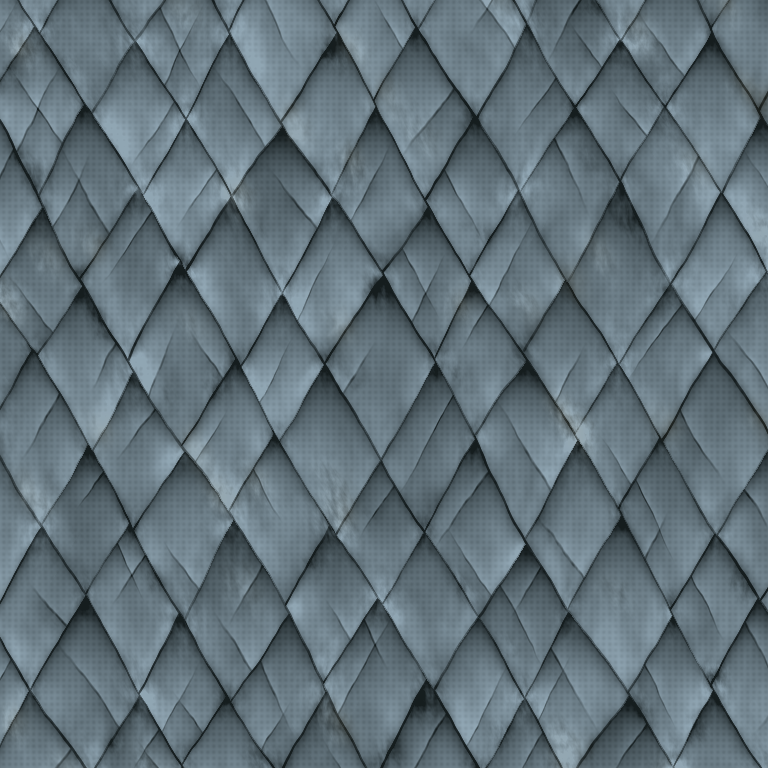
Give the GLSL for this texture, as a WebGL 1 fragment shader.

```glsl
precision highp float;
// Weathered blue-grey diamond slates with dark seams, stray splits and soot.
uniform vec2 u_resolution;

float hash(vec2 p) {
  p = fract(p * vec2(0.1731, 0.2317) + 0.137);
  p += dot(p, p.yx + 19.19);
  return fract((p.x + p.y) * p.x * 7.31);
}

// Layered sines, roughly -1 to 1.
float clouds(vec2 p) {
  float sum = 0.0, amp = 0.55;
  for (int i = 0; i < 4; i++) {
    sum += amp * sin(p.x + 1.7 * sin(p.y * 0.8)) * cos(p.y + 1.3 * sin(p.x * 0.7));
    p = mat2(1.5, 1.1, -1.1, 1.5) * p + 2.3;
    amp *= 0.58;
  }
  return sum;
}

// Scattered cellular stains: x is soot, y is pale wear.
vec2 stains(vec2 p) {
  vec2 cell = floor(p), sum = vec2(0.0);
  for (int j = -1; j <= 1; j++) {
    for (int i = -1; i <= 1; i++) {
      vec2 id = cell + vec2(float(i), float(j));
      vec2 d = p - id - vec2(hash(id + 3.1), hash(id + 8.7));
      d = vec2(d.x * 0.85 + d.y * 0.53, d.y * 0.85 - d.x * 0.53) * vec2(2.4, 1.4);
      float kind = hash(id + 21.3);
      float spot = exp(-dot(d, d) * 5.0);
      sum += spot * vec2(step(0.7, kind), step(kind, 0.35));
    }
  }
  return sum;
}

float seam(float d, float halfWidth, float px) {
  return 1.0 - smoothstep(max(halfWidth - px, 0.0), halfWidth + px, abs(d));
}

void main() {
  vec2 uv = gl_FragCoord.xy / u_resolution;
  float px = 7.0 / u_resolution.y;

  // Diagonal lattice: 7.9 diamonds across, 4.65 down, slightly warped.
  vec2 p = uv * vec2(7.9, 4.65) + vec2(0.12, 0.03);
  vec2 q = vec2(p.x + p.y, p.x - p.y);
  q += 0.08 * vec2(sin(q.x * 2.3 + 1.2 * sin(q.y * 1.1)), sin(q.y * 2.7 + 1.5 * sin(q.x * 0.9)));
  q += 0.022 * vec2(clouds(p * 4.0), clouds(p * 4.0 + 7.0));
  q.y += 0.14 * (hash(vec2(floor(q.x), 5.0)) - 0.5);
  vec2 id = floor(q), f = fract(q);

  // Each face darkens under the slates above and catches light at its lower edges.
  float cloud = clouds(p * 3.5 + hash(id) * 9.0);
  float grain = clouds(q * vec2(17.0, 13.0));
  float topDist = 1.0 - f.x + f.y;
  float lowDist = min(f.x, 1.0 - f.y);
  float shade = 0.75 + 0.14 * (hash(id + 2.0) - 0.5) + 0.12 * cloud;
  shade -= 0.44 * exp(-2.3 * topDist) * (0.5 + hash(id + 6.0));
  shade -= (0.25 * exp(-9.0 * (1.0 - f.x)) + 0.25 * exp(-9.0 * f.y)) * (1.0 + cloud);
  shade += 0.36 * exp(-6.0 * lowDist) * (0.8 + 0.9 * cloud);
  float flank = exp(-4.5 * length(f)) * hash(id + 71.0) + exp(-4.5 * length(1.0 - f)) * hash(id + 75.0);
  shade += 0.65 * flank * (0.8 + 0.6 * cloud);

  // Straight splits along the lattice, fading away from an edge.
  for (int k = 0; k < 2; k++) {
    float fk = float(k);
    vec2 g = k == 0 ? f : f.yx;
    float pick = hash(id + 31.0 + 17.0 * fk);
    float along = hash(id + 4.0 + fk) > 0.5 ? g.y : 1.0 - g.y;
    float d = g.x - 0.25 - 0.5 * hash(id + 11.0 + fk);
    d += 0.06 * (along - 0.5) + 0.014 * clouds(q * 5.0);
    float reach = 0.6 + 0.6 * hash(id + 14.0 + fk);
    float fade = (1.0 - smoothstep(reach * 0.3, reach, along)) * step(0.5, pick);
    float side = k == 0 ? d : -d;
    shade -= fade * (0.42 + 0.25 * grain) * seam(d, 0.01, px);
    shade += fade * 0.22 * exp(-9.0 * abs(side)) * (smoothstep(-0.02, 0.02, side) * 2.0 - 1.0);
  }

  // Main seams: a dark core in a soft halo, thinning and breaking along its length.
  vec2 line = floor(q + 0.5);
  vec2 d = q - line;
  float falling = 0.62 + 0.4 * hash(vec2(line.x, id.y) + 40.0) + 0.4 * clouds(q * 3.0);
  float rising = 0.52 + 0.5 * hash(vec2(id.x, line.y) + 50.0) + 0.4 * clouds(q * 3.0 + 5.0);
  vec2 strength = clamp(vec2(falling, rising), 0.12, 1.0);
  vec2 core = vec2(seam(d.x, 0.015, px), seam(d.y, 0.014, px));
  vec2 dark = strength * max(core, 0.45 * exp(-20.0 * abs(d)));
  shade = mix(shade, -0.06, max(dark.x, dark.y));

  // Streaky soot and pale rubbed patches gather at seams and corners.
  vec2 stain = stains(uv * 11.0 + 0.06 * grain);
  float nearSeam = exp(-5.0 * min(abs(d.x), abs(d.y)));
  float corner = exp(-7.0 * length(d));
  float wear = hash(line + 60.0);
  shade -= stain.x * nearSeam * (0.3 + 0.4 * grain);
  shade += stain.y * (0.09 + 0.2 * grain);
  shade -= corner * step(0.55, wear) * (0.22 + 0.5 * grain);
  shade += corner * step(wear, 0.35) * (0.25 + 0.5 * grain);
  shade += 0.03 * grain;

  // Fine woven dimples in upright rows and columns.
  vec2 weave = sin(uv * 6.28318 * 128.0 + 0.8);
  shade += 0.03 * (weave.x + weave.y) - 0.02 * weave.x * weave.y;

  vec3 color = mix(vec3(0.12, 0.155, 0.165), vec3(0.508, 0.586, 0.633), clamp(shade, -0.1, 1.15));
  color += vec3(0.025, 0.01, -0.01) * stain.y * nearSeam;
  gl_FragColor = vec4(color, 1.0);
}
```
